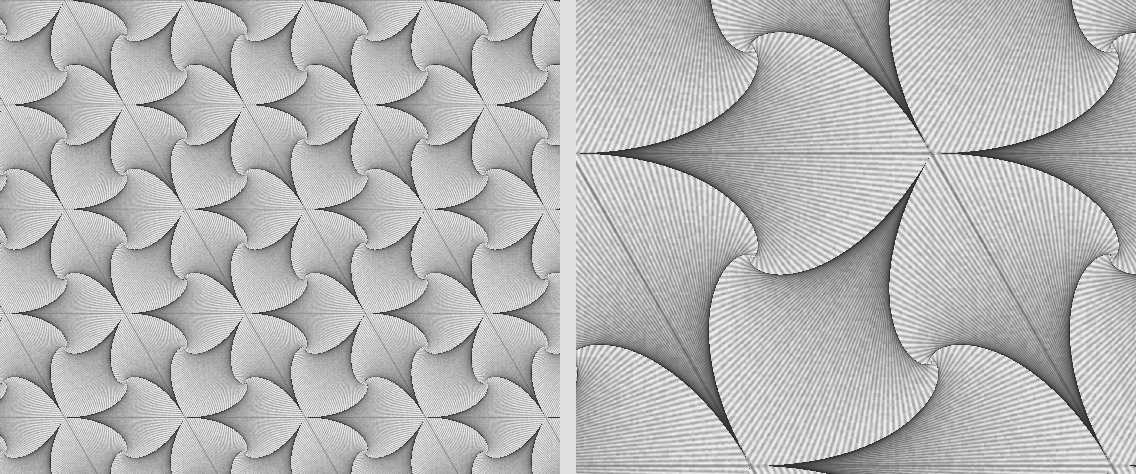
Left: the whole. Right: its middle third, enlarged.
A WebGL 2 fragment shader for this pattern:

```glsl
#version 300 es
precision highp float;
// Grey hatched pursuit curves: whirling triangles on a lattice form interlocking curved fans.

uniform vec2 u_resolution;
out vec4 fragColor;

const float PI = 3.14159265;
const float ROOT3 = 1.7320508;
const float EDGE = 0.2148;   // triangle side, as a share of the canvas width
const float STEPS = 34.0;    // nested triangles from rim to centre

float hash(vec2 p) {
    return fract(sin(dot(p, vec2(127.1, 311.7))) * 43758.5453);
}

// Angle from the nearest side's normal, for a triangle turned by "turn".
float sideAngle(float angle, float turn) {
    return mod(angle - turn + PI * 5.0 / 6.0, PI * 2.0 / 3.0) - PI / 3.0;
}

// Finds the whirling triangle whose rim passes through p (circumradius 1).
// Returns its scale and the position along its side, 0 at the tail to 1 at the head.
vec2 whirl(vec2 p) {
    float radius = max(length(p), 1e-4);
    float angle = atan(p.y, p.x + 1e-7);
    float low = 0.0, high = 3.0;
    for (int i = 0; i < 18; i++) {
        float turn = 0.5 * (low + high);
        float reach = radius * cos(sideAngle(angle, turn)) * exp(ROOT3 * turn);
        if (reach < 0.5) low = turn; else high = turn;
    }
    float scale = exp(-ROOT3 * low);
    float along = radius * sin(sideAngle(angle, low)) / (scale * ROOT3) + 0.5;
    return vec2(scale, clamp(along, 0.0, 1.0));
}

float softLine(float dist, float halfWidth, float pixel) {
    return 1.0 - smoothstep(halfWidth - 0.5 * pixel, halfWidth + 0.7 * pixel, dist);
}

void main() {
    vec2 uv = gl_FragCoord.xy / u_resolution.x;
    float pixel = 1.0 / (u_resolution.x * EDGE);

    // Triangular lattice in skewed coordinates
    vec2 q = (uv - vec2(0.4375, 0.659)) / EDGE;
    float row = q.y * 2.0 / ROOT3;
    vec2 cell = fract(vec2(q.x - 0.5 * row, row));
    bool pointsDown = cell.x + cell.y > 1.0;
    vec2 local = cell - (pointsDown ? 2.0 / 3.0 : 1.0 / 3.0);
    vec2 p = vec2(local.x + 0.5 * local.y, 0.5 * ROOT3 * local.y) * ROOT3;
    if (pointsDown) p.y = -p.y;   // neighbours whirl the opposite way

    // Lines crowd together towards the tail of each side
    vec2 w = whirl(p);
    float tone = exp(-0.205 / (w.y + 0.04));

    // Hatch fades where its lines are finer than a pixel
    float period = w.y / (STEPS * ROOT3 * pixel);
    float hatch = cos(2.0 * PI * STEPS * (1.0 - w.x));
    tone *= 1.0 - 0.15 * hatch * smoothstep(0.8, 1.8, period);

    // Grain over the fans
    tone += 0.09 * (hash(floor(uv * 512.0)) - 0.5) * smoothstep(0.1, 0.4, w.y);

    // Faint lattice lines: one diagonal family and the rows
    float diagonal = abs(cell.x + cell.y - 1.0) * 0.5 * ROOT3;
    float level = min(cell.y, 1.0 - cell.y) * 0.5 * ROOT3;
    tone *= 1.0 - 0.22 * softLine(diagonal, 0.004, pixel);
    tone *= 1.0 - 0.14 * softLine(level, 0.004, pixel);

    fragColor = vec4(vec3(clamp(tone, 0.2, 0.92)), 1.0);
}
```
